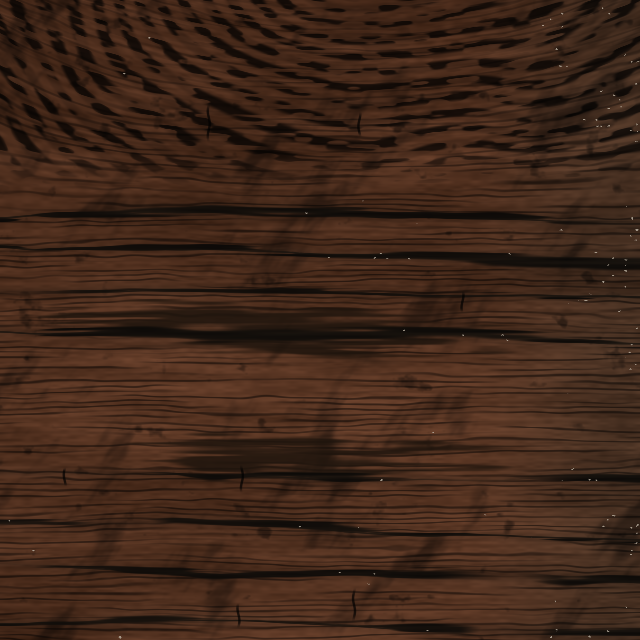
A three.js fragment shader for this texture:

```glsl
varying vec2 vUv;

float hash(vec2 p) {
  vec3 q = fract(p.xyx * 0.1031);
  q += dot(q, q.yzx + 33.33);
  return fract((q.x + q.y) * q.z);
}

float noise(vec2 p) {
  vec2 i = floor(p);
  vec2 f = fract(p);
  f = f * f * (3.0 - 2.0 * f);
  return mix(mix(hash(i), hash(i + vec2(1.0, 0.0)), f.x),
             mix(hash(i + vec2(0.0, 1.0)), hash(i + 1.0), f.x), f.y);
}

float fbm(vec2 p) {
  float sum = 0.0;
  float amp = 0.53;
  for (int i = 0; i < 4; i++) {
    sum += amp * noise(p);
    p = p * 2.03 + 17.3;
    amp *= 0.5;
  }
  return sum;
}

// Thin dark fibres, one per row, fading in and out along their length
float fibreLines(vec2 p) {
  float v = p.y * 118.0 + 1.4 * noise(p * vec2(5.0, 30.0)) + 0.5 * noise(p * vec2(24.0, 90.0));
  float row = floor(v);
  float dist = abs(fract(v) - 0.5);
  float strength = smoothstep(0.2, 0.8, noise(vec2(p.x * 7.0 + hash(vec2(row, 3.0)) * 50.0, row)));
  return (1.0 - smoothstep(0.04, 0.3, dist)) * strength;
}

// Long ragged cracks, in an upper and a lower group
float cracks(vec2 p, float strands) {
  float mask = 0.0;
  for (int i = 0; i < 8; i++) {
    float k = float(i);
    float lower = step(4.0, k);
    float height = 0.66 - 0.062 * k - lower * (0.157 + 0.016 * (k - 4.0));
    float bend = 0.018 * (noise(vec2(p.x * 3.0, k * 7.0)) - 0.5) + 0.004 * noise(vec2(p.x * 18.0, k));
    float dy = p.y - height + (0.012 + 0.02 * hash(vec2(k, 5.0))) * (p.x - 0.5) - bend;
    float swell = noise(vec2(p.x * 4.0 + k * 9.0, k * 3.0));
    float width = 0.0015 + 0.011 * swell * swell * (0.6 + 0.6 * p.x);
    float edge = abs(dy) + (strands - 0.5) * 0.011;
    float core = 1.0 - smoothstep(width * 0.4, width + 0.0015, edge);
    float thread = 1.0 - smoothstep(0.0005, 0.0025, abs(dy + 0.003 * swell));
    float halo = 0.32 * exp(-abs(dy) / (0.003 + width));
    float along = smoothstep(0.2, 0.5, noise(vec2(p.x * 5.0 + k * 4.0, k + 40.0)) + 0.2 * p.x);
    mask = max(mask, max(max(core, thread * 0.9) * along, halo));
  }
  return mask;
}

// Lens-shaped stain broken up by the grain
float stain(vec2 p, vec2 centre, vec2 size, float strands) {
  vec2 q = (p - centre) / size;
  q.y += 0.35 * q.x;
  float d = length(q) + 1.1 * (strands - 0.5) + 0.6 * (noise(p * vec2(12.0, 60.0)) - 0.5);
  return 1.0 - smoothstep(0.45, 1.05, d);
}

// Short upright scratches
float scratches(vec2 p) {
  float mask = 0.0;
  for (int i = 0; i < 7; i++) {
    float k = float(i);
    vec2 q = p - vec2(hash(vec2(k, 11.0)), hash(vec2(k, 27.0)));
    q.x += 0.0015 * sin(q.y * 160.0 + k);
    float reach = 0.012 + 0.022 * hash(vec2(k, 31.0));
    float body = 1.0 - smoothstep(reach * 0.5, reach, abs(q.y));
    mask = max(mask, body * (1.0 - smoothstep(0.0008, 0.003, abs(q.x))));
  }
  return mask;
}

// Pale chips, crowded near the right edge and along the cracks
float chips(vec2 p, float crack) {
  vec2 g = p * 110.0;
  vec2 cell = floor(g);
  vec2 q = fract(g) - 0.3 - 0.4 * vec2(hash(cell + 7.0), hash(cell + 19.0));
  q += 0.3 * (vec2(noise(g * 3.0), noise(g * 3.0 + 40.0)) - 0.5);
  float cluster = smoothstep(0.5, 0.75, noise(p * vec2(14.0, 11.0) + 5.0));
  float chance = 0.001 + 0.14 * cluster * smoothstep(0.82, 0.97, p.x) + 0.05 * crack * p.x;
  float d = length(q * vec2(0.8, 1.3));
  return step(1.0 - chance, hash(cell)) * (1.0 - smoothstep(0.07, 0.22, d));
}

void main() {
  vec2 p = vUv;
  float arch = smoothstep(0.62, 1.0, p.y);
  float offset = p.x - 0.55;
  vec2 grain = vec2(p.x, p.y - 0.4 * offset * offset * arch + 0.008 * noise(p * vec2(4.0, 6.0)));
  float strands = noise(grain * vec2(9.0, 210.0));

  // Broad tone and fine grain
  float tone = 0.5 + 0.75 * (fbm(p * vec2(3.0, 5.0)) - 0.5);
  tone += 0.28 * (noise(grain * vec2(4.0, 45.0)) - 0.5);
  tone += 0.3 * (strands - 0.5) + 0.24 * (noise(grain * vec2(70.0, 260.0)) - 0.5);
  tone -= 0.16 * smoothstep(0.25, 0.0, p.x) + 0.1 * smoothstep(0.8, 1.0, p.x);
  vec3 color = mix(vec3(0.215, 0.118, 0.066), vec3(0.435, 0.268, 0.182), clamp(tone, 0.0, 1.0));
  color *= 1.0 - 0.48 * fibreLines(grain) * (1.0 - 0.55 * arch);

  // Arched growth rings made of short pores
  vec2 q = p - vec2(0.55, 1.04);
  q.x *= q.x < 0.0 ? 1.0 : 0.5;
  float ring = length(q * vec2(1.0, 1.5)) * 27.0 + 1.6 * noise(p * 7.0);
  float band = smoothstep(0.1, 0.85, 0.5 + 0.5 * sin(ring * 6.283));
  float pores = smoothstep(0.5, 0.72, noise(grain * vec2(38.0, 190.0)) + 0.2 * (band - 0.5));
  float top = smoothstep(0.69, 0.78, p.y);
  color *= 1.0 - top * (0.16 * band + 0.58 * pores * (0.15 + 0.85 * band));

  // Slanted smudges and small blots
  vec2 slant = vec2(p.x + p.y * 0.2, p.y - p.x * 0.9);
  float smudge = smoothstep(0.6, 0.82, fbm(slant * vec2(9.0, 13.0) + 3.0));
  float blot = smoothstep(0.72, 0.86, fbm(p * vec2(24.0, 30.0) + 60.0));
  color *= 1.0 - 0.42 * smudge - 0.4 * blot;

  // Stains, cracks and scratches
  float dark = stain(p, vec2(0.43, 0.485), vec2(0.28, 0.04), strands);
  dark = max(dark, stain(p, vec2(0.47, 0.285), vec2(0.26, 0.034), strands));
  color = mix(color, vec3(0.12, 0.08, 0.05), 0.82 * dark);
  float crack = cracks(p, strands);
  vec3 crackColor = mix(vec3(0.035, 0.03, 0.025), vec3(0.13, 0.1, 0.07), strands * 0.7);
  color = mix(color, crackColor, 0.93 * crack);
  color *= 1.0 - 0.7 * scratches(p);

  // Greyer worn edge and chips
  float grey = dot(color, vec3(0.35, 0.45, 0.2));
  color = mix(color, vec3(grey) * vec3(1.15, 1.0, 0.8), 0.35 * smoothstep(0.7, 1.0, p.x));
  color = mix(color, vec3(0.72, 0.68, 0.62), 0.85 * chips(p, crack));
  gl_FragColor = vec4(color, 1.0);
}
```
